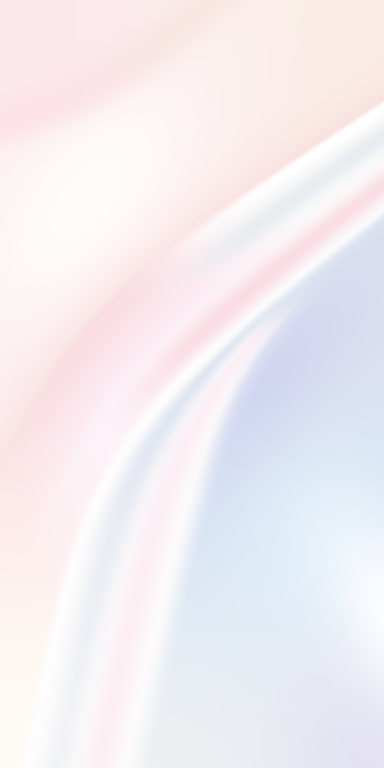
This background is drawn by a Shadertoy shader. Its source:

```glsl
// Pastel silk folds: blush and cream on the left, pearl ribbons, misty blue on the right.

// Soft bell profile of half width w.
float bell(float d, float w) {
    return exp(-d * d / (w * w));
}

// Fold line x(y): a straight run that bends to a shallower one above the hinge.
// Returns the position in x and the slope in y.
vec2 foldLine(float y, float start, float slope, float bend, float hinge, float softness) {
    float h = (y - hinge) / softness;
    return vec2(start + slope * y + bend * softness * log(1.0 + exp(h)),
                slope + bend / (1.0 + exp(-h)));
}

// Signed distance to a fold line, positive on its right.
float foldDistance(float x, vec2 line) {
    return (x - line.x) / length(vec2(1.0, line.y));
}

// Blush cloth in the upper left corner.
vec3 blushCloth(vec2 p, float edge) {
    vec3 color = mix(vec3(0.99, 0.935, 0.94), vec3(0.98, 0.93, 0.905), smoothstep(0.2, 1.0, p.x));
    vec2 q = p - vec2(0.23, 1.46);
    q = vec2(0.8 * q.x - 0.6 * q.y, 0.6 * q.x + 0.8 * q.y);
    color = mix(color, vec3(0.998, 0.99, 0.985), exp(-dot(q * q, vec2(22.0, 7.0))));

    // Upper crease with a paler cloth above it
    float crease = (p.y - 1.68 - 0.25 * p.x - 0.6 * p.x * p.x) / (1.0 + 0.4 * p.x);
    vec3 upper = mix(vec3(0.99, 0.91, 0.925), vec3(0.98, 0.93, 0.92), smoothstep(0.1, 0.6, p.x));
    color = mix(color, upper, smoothstep(-0.09, 0.03, crease));
    vec3 creaseTint = mix(vec3(0.985, 0.875, 0.9), vec3(0.965, 0.89, 0.87), smoothstep(0.1, 0.5, p.x));
    color = mix(color, creaseTint, 0.75 * bell(crease, 0.06));

    // Shade that gathers toward the main fold
    return mix(color, vec3(0.975, 0.86, 0.86), 0.75 * exp(min(edge, 0.0) / 0.06));
}

// Band between the main fold (t = 0) and the ribbon (t = 1).
vec3 pinkBand(vec2 p, float t) {
    float high = smoothstep(1.2, 1.48, p.y);
    vec3 color = mix(vec3(0.98, 0.865, 0.885), vec3(0.99, 0.91, 0.94), smoothstep(0.0, 0.45, t));
    color = mix(color, vec3(0.99, 0.95, 0.97), smoothstep(0.4, 0.65, t));
    color = mix(color, vec3(0.985, 0.98, 0.98), high);
    color = mix(color, vec3(0.89, 0.915, 0.935), 0.85 * bell(t - 0.35, 0.13) * smoothstep(1.22, 1.42, p.y));
    color = mix(color, vec3(0.98, 0.85, 0.88), 0.85 * bell(t - 0.8, 0.13) * smoothstep(0.85, 1.15, p.y));
    vec3 cream = mix(vec3(0.995, 0.98, 0.955), vec3(0.99, 0.92, 0.91), smoothstep(0.1, 0.8, p.y));
    return mix(cream, color, smoothstep(0.45, 0.95, p.y + 0.3 * (t - 0.5)));
}

// Pearl ribbon between its left edge (u = 0) and the blue field (u = 1).
vec3 pearlRibbon(vec2 p, float u) {
    float rise = smoothstep(0.1, 1.1, p.y);
    vec3 color = vec3(0.992, 0.988, 0.99);
    vec3 silver = mix(vec3(0.94, 0.945, 0.96), vec3(0.86, 0.89, 0.94), rise);
    color = mix(color, silver, 0.9 * bell(u - 0.27, 0.13 + 0.06 * rise));
    color = mix(color, vec3(0.985, 0.925, 0.95), 0.85 * bell(u - 0.63, 0.16));
    color = mix(color, vec3(0.87, 0.89, 0.945), 0.6 * bell(u - 1.0, 0.1) * smoothstep(0.7, 1.0, p.y));
    return mix(color, vec3(0.865, 0.895, 0.935), smoothstep(1.1, 1.25, p.y - 0.08 * u + 0.05));
}

// Misty blue field in the lower right.
vec3 blueField(vec2 p, float edge) {
    vec3 color = mix(vec3(0.925, 0.94, 0.95), vec3(0.85, 0.9, 0.955), smoothstep(0.0, 0.75, p.y));
    color = mix(color, vec3(0.865, 0.885, 0.94), smoothstep(0.7, 1.15, p.y));
    color = mix(color, vec3(0.81, 0.825, 0.94), 0.85 * bell(edge - 0.04, 0.16) * bell(p.y - 0.97, 0.32));
    color = mix(color, vec3(0.88, 0.94, 0.98), 0.7 * bell(length(p - vec2(0.8, 0.58)), 0.25));
    color = mix(color, vec3(0.885, 0.875, 0.95), 0.9 * bell(length(p - vec2(1.0, 0.03)), 0.28));
    vec2 q = p - vec2(1.03, 0.39);
    q = vec2(0.88 * q.x + 0.47 * q.y, 0.88 * q.y - 0.47 * q.x);
    return mix(color, vec3(0.985, 0.99, 1.0), exp(-dot(q * q, vec2(50.0, 12.0))));
}

void mainImage(out vec4 fragColor, in vec2 fragCoord) {
    // x spans 0 to 1, y spans 0 to 2
    vec2 p = fragCoord / iResolution.xy * vec2(1.0, 2.0);

    // Three fold lines, from left to right
    vec2 mainFold = foldLine(p.y, -0.35, 0.45, 1.1, 1.22, 0.13);
    vec2 ribbonEdge = foldLine(p.y, 0.07, 0.2, 1.1, 0.88, 0.15);
    vec2 blueEdge = foldLine(p.y, 0.365, 0.22, 0.9, 1.1, 0.15);
    float mainDist = foldDistance(p.x, mainFold);
    float ribbonDist = foldDistance(p.x, ribbonEdge);
    float blueDist = foldDistance(p.x, blueEdge);
    float t = (p.x - mainFold.x) / (ribbonEdge.x - mainFold.x);
    float u = (p.x - ribbonEdge.x) / max(blueEdge.x - ribbonEdge.x, 0.04);

    // Cloth layers
    float high = smoothstep(1.3, 1.6, p.y);
    float mainSoft = mix(0.025, 0.007, high);
    vec3 color = blushCloth(p, mainDist);
    color = mix(color, pinkBand(p, t), smoothstep(-mainSoft, mainSoft, mainDist));
    color = mix(color, pearlRibbon(p, u), smoothstep(-0.025, 0.012, ribbonDist));
    color = mix(color, blueField(p, blueDist), smoothstep(-0.045, 0.03, blueDist));

    // Bright rims on the folds
    color = mix(color, vec3(1.0), 0.85 * high * bell(mainDist - 0.016, 0.014));
    color = mix(color, vec3(0.998, 0.992, 0.995), 0.85 * bell(ribbonDist, 0.016));
    fragColor = vec4(color, 1.0);
}
```
